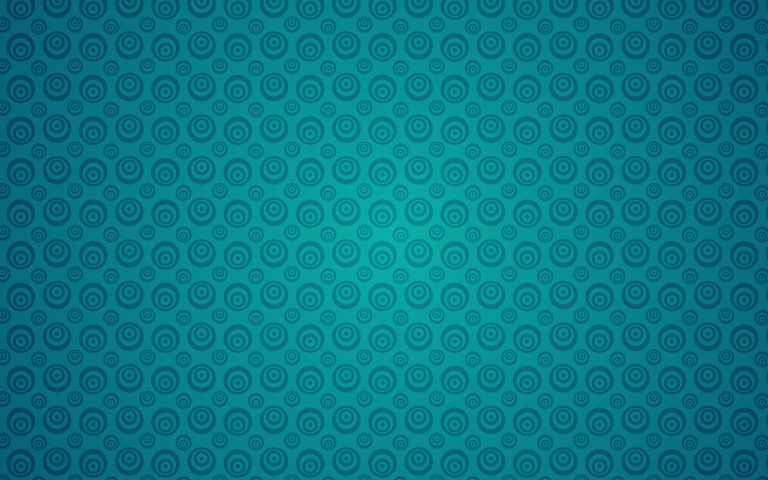
Write a WebGL 1 fragment shader that draws this pattern.

```glsl
precision highp float;
// Teal wallpaper of nested eccentric rings: a lattice of large rings with a
// lattice of small rings in its gaps. Neighbouring columns lean alternately up
// and down; a radial gradient tints both the ground and the rings.

uniform vec2 u_resolution;

// All lengths are fractions of the canvas height, measured from its centre.
const vec2 PITCH = vec2(0.07535, 0.08667);
const vec2 LATTICE_ORIGIN = vec2(-0.0031, -0.0300);
const vec2 GLOW_CENTRE = vec2(0.018, 0.008);
const float GLOW_RADIUS = 0.95;
const float LARGE_RADIUS = 0.0298;
const float SMALL_RADIUS = 0.0167;
const float COLUMN_STAGGER = 0.0020;

const vec3 GROUND_INNER = vec3(0.04, 0.69, 0.65);
const vec3 GROUND_OUTER = vec3(0.03, 0.37, 0.46);
const vec3 RING_INNER = vec3(0.04, 0.55, 0.58);
const vec3 RING_OUTER = vec3(0.02, 0.25, 0.34);

// Antialiased coverage of a disc shifted vertically by lift.
float disc(vec2 p, float lift, float radius, float pixel) {
  float d = length(p - vec2(0.0, lift)) - radius;
  return 1.0 - smoothstep(-0.7 * pixel, 0.7 * pixel, d);
}

// Outer ring, inner ring and dot, each leaning towards the same side.
float nestedRings(vec2 p, float radius, float lean, float pixel) {
  vec2 q = vec2(p.x, p.y * lean) / radius;
  float blur = pixel / radius;
  float outer = disc(q, 0.0, 1.0, blur) - disc(q, 0.09, 0.74, blur);
  float inner = disc(q, 0.20, 0.55, blur) - disc(q, 0.23, 0.35, blur);
  float dot_ = disc(q, 0.20, 0.15, blur);
  return clamp(outer + inner + dot_, 0.0, 1.0);
}

// Repeats the motif; odd columns lean up, even columns lean down.
float ringLattice(vec2 p, float radius, float pixel) {
  vec2 cell = floor(p / PITCH + 0.5);
  float lean = 2.0 * mod(cell.x, 2.0) - 1.0;
  vec2 local = p - cell * PITCH;
  local.y -= lean * COLUMN_STAGGER;
  return nestedRings(local, radius, lean, pixel);
}

void main() {
  float pixel = 1.0 / u_resolution.y;
  vec2 p = (gl_FragCoord.xy - 0.5 * u_resolution) * pixel;

  // Large rings, and small rings half a cell away.
  vec2 q = p - LATTICE_ORIGIN;
  float large = ringLattice(q, LARGE_RADIUS, pixel);
  float small = ringLattice(q - 0.5 * PITCH, SMALL_RADIUS, pixel);

  // Radial falloff shared by both layers.
  float falloff = clamp(length(p - GLOW_CENTRE) / GLOW_RADIUS, 0.0, 1.0);
  vec3 ground = mix(GROUND_INNER, GROUND_OUTER, falloff);
  vec3 ring = mix(RING_INNER, RING_OUTER, falloff);

  gl_FragColor = vec4(mix(ground, ring, max(large, small)), 1.0);
}
```
